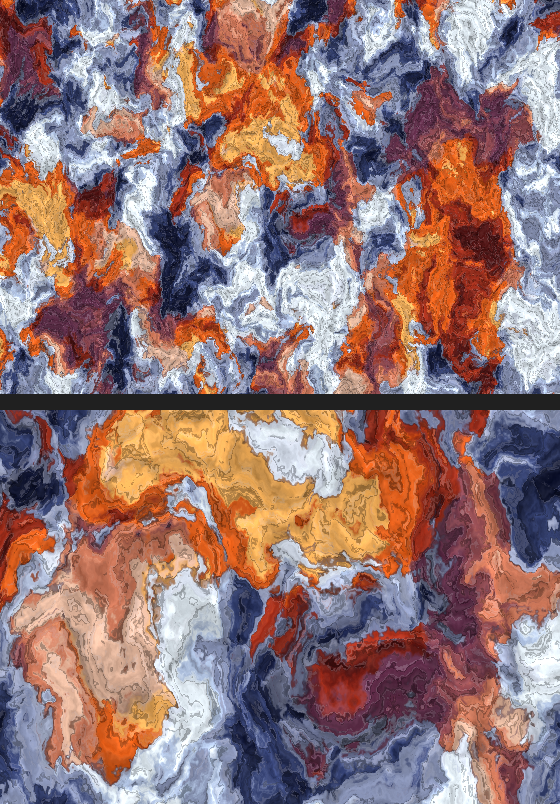
Top, the full canvas; bottom, a detail of the centre.
This texture is drawn by a WebGL 1 fragment shader. Its source:

```glsl
precision highp float;
uniform vec2 u_resolution;

vec2 gradientAt(vec2 cell) {
  float angle = 6.2832 * fract(sin(dot(cell, vec2(127.1, 311.7))) * 43758.5);
  return vec2(cos(angle), sin(angle));
}

float gradientNoise(vec2 p) {
  vec2 i = floor(p);
  vec2 f = p - i;
  vec2 w = f * f * f * (f * (f * 6.0 - 15.0) + 10.0);
  vec2 e = vec2(0.0, 1.0);
  float bottom = mix(dot(gradientAt(i), f), dot(gradientAt(i + e.yx), f - e.yx), w.x);
  float top = mix(dot(gradientAt(i + e), f - e), dot(gradientAt(i + e.yy), f - e.yy), w.x);
  return mix(bottom, top, w.y);
}

float fbm(vec2 p) {
  float sum = 0.0;
  float amplitude = 1.0;
  for (int octave = 0; octave < 7; octave++) {
    sum += amplitude * gradientNoise(p);
    p = mat2(1.6, 1.2, -1.2, 1.6) * p + vec2(3.7, 8.3);
    amplitude *= 0.54;
  }
  return sum;
}

// Icy mineral side: navy, blue, lavender, near white
vec3 coolColour(float tone) {
  vec3 c = mix(vec3(0.08, 0.10, 0.21), vec3(0.23, 0.28, 0.47), smoothstep(-0.40, -0.14, tone));
  c = mix(c, vec3(0.52, 0.56, 0.69), smoothstep(-0.17, -0.10, tone));
  c = mix(c, vec3(0.68, 0.75, 0.87), smoothstep(0.00, 0.07, tone));
  return mix(c, vec3(0.87, 0.91, 0.94), smoothstep(0.08, 0.14, tone));
}

// Rusty side: a vivid ramp and a muted ramp, chosen by hue
vec3 warmColour(float tone, float hue) {
  vec3 vivid = mix(vec3(0.32, 0.09, 0.09), vec3(0.60, 0.18, 0.11), smoothstep(-0.40, -0.18, tone));
  vivid = mix(vivid, vec3(0.85, 0.36, 0.11), smoothstep(-0.15, -0.03, tone));
  vivid = mix(vivid, vec3(0.90, 0.65, 0.34), smoothstep(0.16, 0.23, tone));
  vec3 muted = mix(vec3(0.36, 0.18, 0.28), vec3(0.54, 0.28, 0.30), smoothstep(-0.32, -0.06, tone));
  muted = mix(muted, vec3(0.77, 0.45, 0.34), smoothstep(-0.06, 0.03, tone));
  muted = mix(muted, vec3(0.82, 0.66, 0.57), smoothstep(0.12, 0.22, tone));
  return mix(vivid, muted, smoothstep(-0.02, 0.06, hue));
}

void main() {
  vec2 p = gl_FragCoord.xy / u_resolution.y;

  // Patches stand slightly taller than wide, with ragged warped borders
  vec2 q = p * vec2(4.0, 3.0) + vec2(2.3, 5.1);
  q += 0.26 * vec2(fbm(q * 1.6 + 11.4), fbm(q * 1.6 + 27.8));

  // Islands and curls break the patches up, grain roughens them
  float islands = fbm(q * 4.3 + 41.3);
  float grain = fbm(q * 13.0 + 17.7);
  float temperature = fbm(q + 53.6) + 0.22 * islands;
  float tone = 0.85 * fbm(q * 1.35 + 72.9) + 0.26 * islands + 0.10 * grain;
  float hue = fbm(q * 0.9 + 94.2) + 0.12 * islands;

  vec3 colour = mix(coolColour(tone), warmColour(tone, hue), smoothstep(-0.02, 0.02, temperature));

  // Pale crust beside the borders and a thin dark outline on them
  float crust = 1.0 - smoothstep(0.02, 0.06, abs(temperature + 0.04));
  colour = mix(colour, vec3(0.70, 0.72, 0.80), 0.45 * crust);
  float outline = 1.0 - smoothstep(0.004, 0.024, abs(temperature - 0.01));
  colour = mix(colour, vec3(0.25, 0.16, 0.22), 0.45 * outline);

  // Agate-like rings, dark on one flank and light on the other
  float ring = fract(tone * 5.0 + islands * 1.5) - 0.5;
  colour *= 1.0 - 0.28 * (1.0 - smoothstep(0.03, 0.14, abs(ring)));
  float glint = 1.0 - smoothstep(0.03, 0.12, abs(ring - 0.22));
  colour = mix(colour, vec3(0.80, 0.78, 0.82), 0.20 * glint);

  // Crusty relief
  colour *= 1.0 + 0.32 * grain + 0.12 * islands;
  colour += 0.08 * gradientNoise(q * 38.0);
  gl_FragColor = vec4(clamp(colour, 0.0, 1.0), 1.0);
}
```
